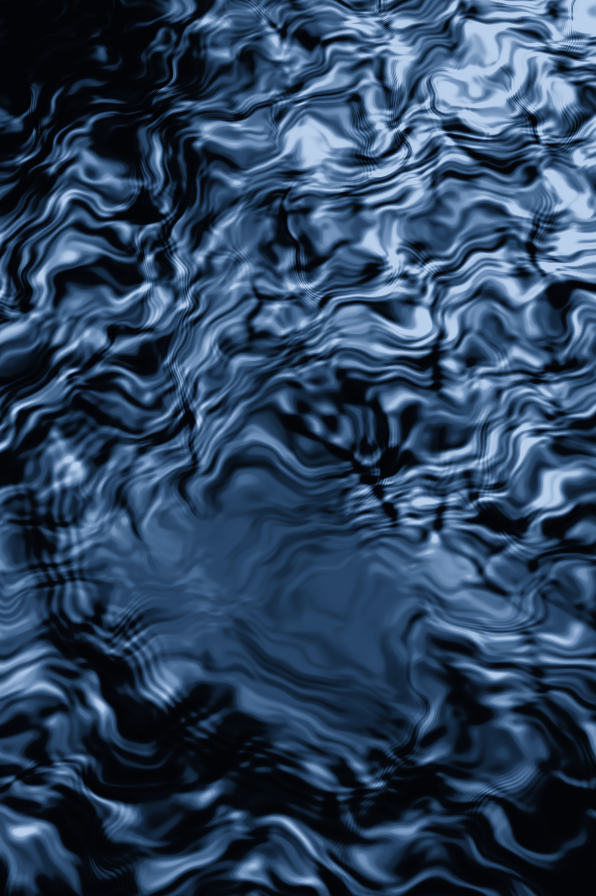
Write a WebGL 2 fragment shader that draws this texture.

```glsl
#version 300 es
precision highp float;

uniform vec2 u_resolution;
out vec4 fragColor;

vec2 gradientAt(vec2 cell) {
  uvec2 c = uvec2(ivec2(cell));
  uint h = c.x * 1597u ^ c.y * 51749u;
  h = (h ^ (h >> 15u)) * 73244475u;
  h = (h ^ (h >> 13u)) * 73244475u;
  h ^= h >> 16u;
  float angle = float(h & 65535u) / 65536.0 * 6.28319;
  return vec2(cos(angle), sin(angle));
}

// Gradient noise scaled to roughly unit deviation
float noise(vec2 p) {
  vec2 i = floor(p), f = p - i;
  vec2 u = f * f * f * (f * (f * 6.0 - 15.0) + 10.0);
  float a = dot(gradientAt(i), f);
  float b = dot(gradientAt(i + vec2(1, 0)), f - vec2(1, 0));
  float c = dot(gradientAt(i + vec2(0, 1)), f - vec2(0, 1));
  float d = dot(gradientAt(i + vec2(1, 1)), f - vec2(1, 1));
  return 4.5 * mix(mix(a, b, u.x), mix(c, d, u.x), u.y);
}

// Wavelets stretched along one direction
float streaks(vec2 p, float angle, float freq) {
  vec2 along = vec2(cos(angle), sin(angle));
  vec2 q = freq * vec2(dot(p, along), dot(p, vec2(-along.y, along.x)));
  return 0.75 * noise(q * vec2(0.36, 1.0))
       + 0.5 * noise(q * vec2(0.85, 2.1) + 17.3)
       + 0.3 * noise(q * vec2(0.2, 0.45) + 41.7);
}

// Dark trough with a lit bank on its positive side
float trough(float dist, float width) {
  float s = dist / width;
  return 0.55 * exp(-(s - 2.2) * (s - 2.2)) - 1.7 * exp(-s * s);
}

// Black to pale blue, spaced by area share
vec3 waterColor(float t) {
  vec3 c = mix(vec3(0.01, 0.015, 0.03), vec3(0.02, 0.035, 0.06), smoothstep(0.0, 0.14, t));
  c = mix(c, vec3(0.07, 0.15, 0.24), smoothstep(0.12, 0.32, t));
  c = mix(c, vec3(0.15, 0.27, 0.41), smoothstep(0.3, 0.54, t));
  c = mix(c, vec3(0.27, 0.41, 0.57), smoothstep(0.54, 0.78, t));
  c = mix(c, vec3(0.44, 0.57, 0.73), smoothstep(0.76, 0.9, t));
  return mix(c, vec3(0.72, 0.81, 0.92), smoothstep(0.89, 0.985, t));
}

void main() {
  vec2 uv = gl_FragCoord.xy / u_resolution;
  vec2 p = gl_FragCoord.xy / u_resolution.y;

  // Receding surface, bent by eddies
  vec2 water = vec2((p.x - 0.33) * (0.75 + 0.5 * p.y), p.y * (0.8 + 0.35 * p.y));
  vec2 eddy = vec2(noise(water * 8.0 + 3.1), noise(water * 8.0 + 31.7));
  vec2 wobble = vec2(noise(water * 27.0 + 11.9), noise(water * 27.0 + 57.2));
  vec2 bent = water + 0.018 * eddy + 0.004 * wobble;

  // Broad reflected light
  vec2 corner = (uv - vec2(0.0, 1.0)) / vec2(0.3, 0.13);
  float light = 0.12 + 0.95 * smoothstep(0.4, 1.0, uv.y) * smoothstep(0.15, 0.85, uv.x)
    - 2.8 * exp(-dot(corner, corner))
    - 0.45 * smoothstep(0.5, 0.0, uv.x) * smoothstep(0.45, 0.8, uv.y)
    - 1.3 * smoothstep(0.35, 1.0, uv.x - 1.3 * uv.y)
    - 0.8 * smoothstep(0.28, 0.0, uv.y)
    + 0.28 * noise(bent * 6.0 + 72.4);

  // Smooth pool and its lower rim
  vec2 d = p - vec2(0.31, 0.34);
  float pool = length(vec2(dot(d, vec2(0.8, -0.6)) / 0.22, dot(d, vec2(0.6, 0.8)) / 0.14));
  pool += 0.09 * eddy.x + 0.025 * wobble.x;
  float calm = 1.0 - smoothstep(0.55, 1.2, pool);
  float lower = smoothstep(0.06, -0.08, d.x + d.y);

  // Wavelets, turning with the current
  float steep = smoothstep(0.62, 0.25, uv.x) * smoothstep(0.32, 0.5, uv.y);
  float near = smoothstep(0.45, 0.2, uv.y);
  float waves = mix(streaks(bent, 0.32, 50.0), streaks(bent, 0.82, 46.0), steep);
  waves = mix(waves, streaks(bent, -0.28, 42.0), near);
  float tone = light + waves * mix(0.95, 0.24, calm);

  // Meandering creases with trains of fine ripples
  float fold = noise(bent * vec2(7.0, 3.6) + 23.5);
  float broken = smoothstep(-0.1, 0.9, noise(bent * 6.0 + 90.1)) * (1.0 - calm);
  tone += broken * trough(fold, 0.13);
  tone += 0.4 * (1.0 - calm) * sin(fold * 42.0) * exp(-3.0 * abs(fold))
    * smoothstep(-0.5, 0.8, eddy.y);

  // Main channels, swinging right around the pool
  for (int k = 0; k < 3; k++) {
    float n = float(k);
    float path = 0.345 + 0.075 * n + 0.012 * sin(p.y * (34.0 - 5.0 * n) + n)
      + 0.9 * max(0.52 - 0.02 * n - p.y, 0.0) + 0.012 * eddy.y + 0.004 * wobble.y;
    float extent = smoothstep(0.28, 0.4, p.y) * smoothstep(0.88, 0.7, p.y);
    float strength = smoothstep(-0.8, 0.5, noise(vec2(p.y * 9.0, n * 7.3 + 0.4)));
    tone += extent * strength * trough(p.x - path, 0.0065);
  }

  // Ripples and shadow hugging the rim
  float rim = pool - 1.25;
  tone += lower * (0.5 * sin(pool * 58.0) * exp(-18.0 * rim * rim)
    - 0.9 * exp(-45.0 * (rim - 0.15) * (rim - 0.15)));

  fragColor = vec4(waterColor(1.0 / (1.0 + exp(-1.7 * tone))), 1.0);
}
```
